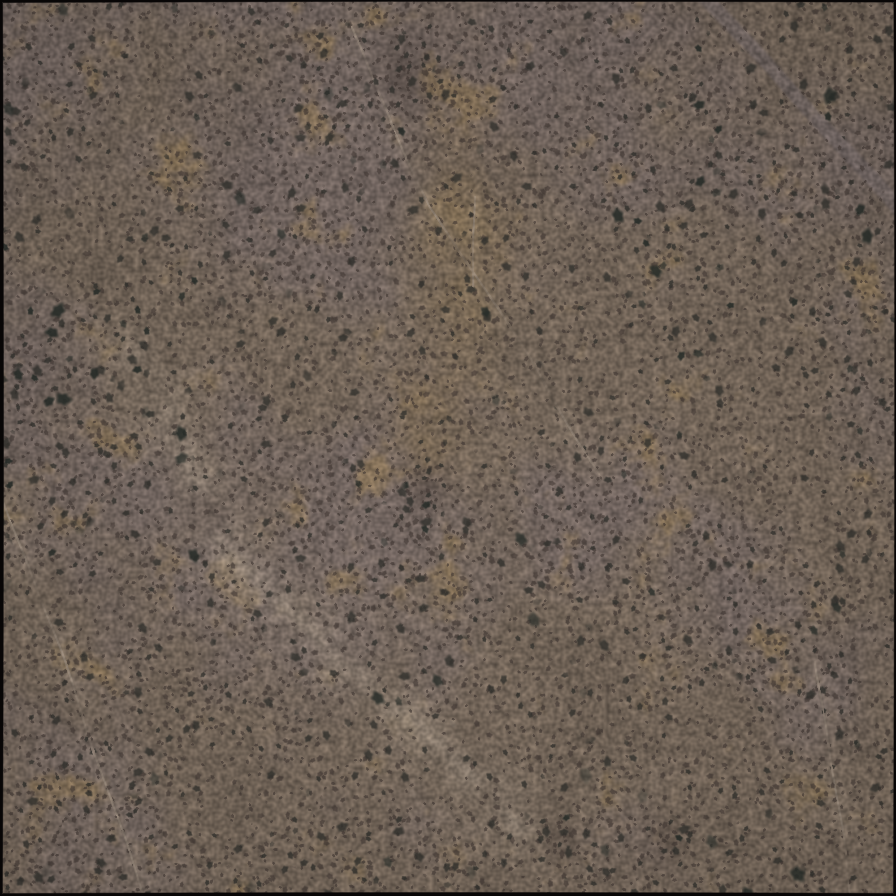
Give the GLSL for this texture, as a Shadertoy shader.

```glsl
// Aerial view of dry scrubland: grainy brown soil with ochre and pale washes,
// thousands of dark shrubs scattered on jittered grids, and faint diagonal tracks.
// Gradient noise drives the soil tone, the shrub density and the track wear.

const vec3 SOIL   = vec3(0.445, 0.392, 0.343);
const vec3 MAUVE  = vec3(0.425, 0.378, 0.358);
const vec3 OCHRE  = vec3(0.490, 0.410, 0.290);
const vec3 PALE   = vec3(0.540, 0.490, 0.440);
const vec3 CHALK  = vec3(0.740, 0.710, 0.680);
const vec3 ROAD   = vec3(0.430, 0.390, 0.385);
const vec3 TWIG   = vec3(0.235, 0.200, 0.185);
const vec3 LEAF   = vec3(0.145, 0.165, 0.150);
const vec3 BORDER = vec3(0.030, 0.022, 0.022);

const float COARSE_GRAIN = 0.11;
const float FINE_GRAIN   = 0.14;
const float BORDER_WIDTH = 0.0030;
const float TRACK_WIDTH  = 0.0022;
const float ROAD_WIDTH   = 0.0085;

// Start and end of each track piece
const vec4 TRACKS[7] = vec4[7](
    vec4(0.39, 0.97, 0.48, 0.77), vec4(0.48, 0.77, 0.56, 0.65),
    vec4(0.56, 0.65, 0.67, 0.47), vec4(0.00, 0.45, 0.08, 0.24),
    vec4(0.08, 0.24, 0.16, 0.00), vec4(0.53, 0.78, 0.53, 0.68),
    vec4(0.91, 0.26, 0.95, 0.00));
// Centre and radius of each dense thicket
const vec3 THICKETS[4] = vec3[4](
    vec3(0.455, 0.915, 0.040), vec3(0.475, 0.455, 0.025),
    vec3(0.625, 0.060, 0.024), vec3(0.745, 0.060, 0.028));

vec2 hash2(vec2 p) {
    vec3 q = fract(p.xyx * vec3(0.1031, 0.1030, 0.0973));
    q += dot(q, q.yzx + 33.33);
    return fract((q.xx + q.yz) * q.zy);
}

float cornerSlope(vec2 cell, vec2 offset) {
    float angle = 6.2832 * hash2(cell + 71.0).x;
    return dot(vec2(cos(angle), sin(angle)), offset);
}

float gradientNoise(vec2 p) {
    vec2 i = floor(p), f = p - i, e = vec2(1.0, 0.0);
    vec2 u = f * f * f * (f * (f * 6.0 - 15.0) + 10.0);
    float low  = mix(cornerSlope(i, f), cornerSlope(i + e, f - e), u.x);
    float high = mix(cornerSlope(i + e.yx, f - e.yx), cornerSlope(i + 1.0, f - 1.0), u.x);
    return mix(low, high, u.y);
}

float fbm(vec2 p) {
    float sum = 0.0, amp = 1.0;
    for (int k = 0; k < 4; k++) {
        sum += amp * gradientNoise(p);
        p = mat2(0.8, 0.6, -0.6, 0.8) * p * 2.03 + 17.0;
        amp *= 0.55;
    }
    return sum;
}

float segmentDistance(vec2 p, vec2 a, vec2 b) {
    vec2 ab = b - a;
    return length(p - a - ab * clamp(dot(p - a, ab) / dot(ab, ab), 0.0, 1.0));
}

float glow(vec2 p, vec2 centre, vec2 radius) {
    vec2 d = (p - centre) / radius;
    return exp(-dot(d, d));
}

// Coverage of soft, irregular blobs scattered on a jittered grid
float scatter(vec2 uv, float cells, float radius, float density, float seed) {
    vec2 p = uv * cells + seed, home = floor(p);
    float cover = 0.0;
    for (int y = -1; y <= 1; y++)
    for (int x = -1; x <= 1; x++) {
        vec2 cell = home + vec2(x, y);
        vec2 kind = hash2(cell + 31.7);
        vec2 d = p - cell - hash2(cell);
        float r = radius * mix(0.6, 1.35, kind.y * kind.y);
        float angle = atan(d.y, d.x);
        float dist = length(d) * (1.0 + 0.16 * sin(angle * 2.0 + 40.0 * kind.x)
                                      + 0.10 * sin(angle * 5.0 + 60.0 * kind.y));
        float blob = 1.0 - smoothstep(0.55 * r, 1.3 * r, dist);
        cover = max(cover, blob * smoothstep(kind.x, kind.x + 0.08, density));
    }
    return cover;
}

void mainImage(out vec4 fragColor, in vec2 fragCoord) {
    vec2 uv = fragCoord / iResolution.xy;
    float broad = fbm(uv * 4.0 + 3.0), patchy = fbm(uv * 13.0 + 40.0);
    vec2 bent = uv + 0.006 * vec2(gradientNoise(uv * 9.0), gradientNoise(uv * 9.0 + 50.0));

    // Soil with mauve, ochre and pale washes
    float mauve = smoothstep(-0.3, 0.5, broad + 0.5 * (uv.y - uv.x * 0.3) - 0.2);
    vec3 color = mix(SOIL, MAUVE, mauve);
    float ochre = glow(uv, vec2(0.52, 0.74), vec2(0.05, 0.13)) + glow(uv, vec2(0.48, 0.53), vec2(0.035, 0.06))
                + 0.7 * smoothstep(0.2, 0.8, patchy + 0.3 * broad);
    color = mix(color, OCHRE, clamp(ochre * (0.55 + 0.6 * patchy), 0.0, 0.65));
    float wash = segmentDistance(bent, vec2(0.16, 0.60), vec2(0.25, 0.39));
    wash = min(wash, segmentDistance(bent, vec2(0.25, 0.39), vec2(0.58, 0.08)));
    color = mix(color, PALE, clamp(exp(-wash * 45.0) * (0.55 + 0.8 * patchy), 0.0, 0.7));

    // Tracks and the wider road
    float road = segmentDistance(bent, vec2(0.78, 1.01), vec2(1.02, 0.75));
    float roadCover = 1.0 - smoothstep(0.6 * ROAD_WIDTH, 1.3 * ROAD_WIDTH, road);
    color = mix(color, ROAD, 0.7 * roadCover);
    float track = 1.0;
    for (int k = 0; k < 7; k++) track = min(track, segmentDistance(bent, TRACKS[k].xy, TRACKS[k].zw));
    float wear = clamp(0.55 + 0.9 * patchy, 0.15, 0.8);
    float trackCover = 1.0 - smoothstep(0.2 * TRACK_WIDTH, TRACK_WIDTH, track);
    color = mix(color, PALE, wear * max(trackCover, 0.4 * exp(-track * 110.0)));

    // Grain and broad light
    float grain = COARSE_GRAIN * gradientNoise(uv * 95.0) + FINE_GRAIN * gradientNoise(uv * 207.0 + 9.0);
    color *= 1.0 + 2.0 * grain + 0.07 * broad + 0.07 * patchy;
    color = mix(color, CHALK, 0.8 * scatter(uv, 26.0, 0.10, 0.012 + 0.03 * exp(-wash * 40.0), 87.0));

    // Shrubs: twiggy small ones, mid-sized ones, leafy large ones
    float thicket = 0.0;
    for (int k = 0; k < 4; k++) thicket += glow(uv, THICKETS[k].xy, THICKETS[k].z * vec2(0.8, 1.1));
    float leafy = glow(uv, vec2(0.08, 0.55), vec2(0.12, 0.16)) + glow(uv, vec2(0.80, 0.74), vec2(0.15, 0.16));
    float open = max(max(roadCover, trackCover), 0.7 * exp(-wash * 40.0));
    float growth = (1.0 + 0.5 * broad + 0.6 * patchy + 0.9 * thicket) * (1.0 - 0.8 * open);
    float small  = scatter(uv, 112.0, 0.29, 0.55 * growth, 11.0);
    float medium = scatter(uv, 60.0, 0.25, (0.27 + 0.15 * leafy) * growth + 0.4 * thicket, 203.0);
    float large  = scatter(uv, 34.0, 0.20, 0.07 + 0.25 * leafy + 0.3 * thicket, 419.0);
    color = mix(color, TWIG, 0.28 * min(thicket, 1.0));
    color = mix(color, TWIG, 0.62 * small);
    color = mix(color, mix(TWIG, LEAF, 0.6), 0.78 * medium);
    color = mix(color, LEAF, 0.88 * large);

    // Lens falloff and dark border
    vec2 centred = uv - 0.5;
    color *= 1.04 - 0.22 * dot(centred, centred);
    float edge = 0.5 - max(abs(centred.x), abs(centred.y));
    float inset = BORDER_WIDTH + 0.0012 * sin(3.0 * (uv.x + uv.y));
    color = mix(BORDER, color, smoothstep(inset - 0.001, inset + 0.001, edge));
    fragColor = vec4(color, 1.0);
}
```
